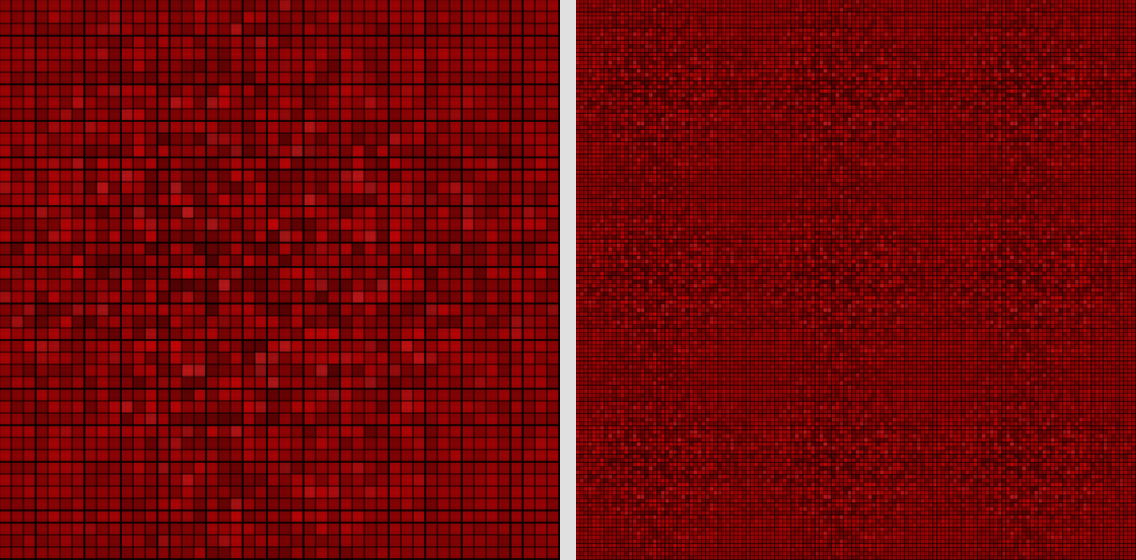
Left, the tile; right, the same tile 3 across and 3 down.
Reproduce this pattern procedurally as a WebGL 2 fragment shader.

```glsl
#version 300 es
precision highp float;
// Red mosaic of 46 by 46 square tiles parted by thin dark lines, some heavier.
// Hashed tile brightness varies most near the middle; a periodic cosine weight
// and wrapped tile indices keep the sheet seamless.

uniform vec2 u_resolution;
out vec4 fragColor;

const float TILES = 46.0;
const float TAU = 6.2831853;
const float LINE_SHIFT = 0.07;      // lines sit just before each tile edge
const vec2 BUSY_CENTRE = vec2(0.43, 0.48);

const vec3 BASE_RED = vec3(0.535, 0.012, 0.018);
const vec3 PALE_TINT = vec3(0.03, 0.075, 0.075);

// Indices of the heavy lines, shared by both axes.
const int HEAVY[16] = int[16](0, 3, 7, 10, 13, 14, 17, 20, 22, 25, 28, 32, 35, 38, 42, 43);

float hash(vec2 cell, float seed) {
    vec3 p = fract(vec3(cell.xyx + seed) * vec3(0.1031, 0.1030, 0.0973));
    p += dot(p, p.yzx + 33.33);
    return fract((p.x + p.y) * p.z);
}

float isHeavy(float index) {
    int wrapped = int(mod(index, TILES) + 0.5);
    float found = 0.0;
    for (int i = 0; i < 16; i++) {
        if (HEAVY[i] == wrapped) found = 1.0;
    }
    return found;
}

// Brightness factor of the grid line nearest to one coordinate.
float lineShade(float coord, float pixel) {
    float index = floor(coord + 0.5);
    float heavy = isHeavy(index);
    float halfWidth = mix(0.075, 0.085, heavy);
    float blur = max(0.055, 0.6 * pixel);
    float cover = 1.0 - smoothstep(halfWidth - blur, halfWidth + blur, abs(coord - index));
    return 1.0 - cover * mix(0.50, 0.84, heavy);
}

// Strength of the variation: strong in the middle, weak in the corners.
float busyness(vec2 uv) {
    vec2 wave = cos(TAU * (uv - BUSY_CENTRE));
    return smoothstep(-0.1, 1.0, 0.5 + 0.25 * (wave.x + wave.y));
}

vec3 tileColour(vec2 cell, float busy) {
    float single = hash(cell, 3.0) - 0.5;
    float run = hash(vec2(floor(cell.x * 0.5), cell.y), 71.0) - 0.5;
    float bands = hash(vec2(cell.x, 5.0), 19.0) + hash(vec2(9.0, cell.y), 43.0) - 1.0;
    float amount = mix(0.14, 0.62, busy);
    float light = 1.0 + amount * (single + 0.35 * run) + 0.11 * bands;
    float pale = step(0.84, hash(cell, 127.0)) * busy * smoothstep(-0.1, 0.4, single);
    return BASE_RED * light + PALE_TINT * pale;
}

// Faint layered sines inside each tile, with whole periods per tile.
float grain(vec2 p) {
    return 0.02 * sin(TAU * 2.0 * p.x) + 0.025 * sin(TAU * 2.0 * p.y + 1.3);
}

void main() {
    vec2 uv = gl_FragCoord.xy / u_resolution;
    uv.y = 1.0 - uv.y;              // rows count from the top
    vec2 grid = uv * TILES + LINE_SHIFT;
    vec2 cell = mod(floor(grid), TILES);
    vec2 pixel = TILES / u_resolution;

    vec3 colour = tileColour(cell, busyness((cell + 0.5) / TILES));
    colour *= 1.0 + grain(grid);
    colour *= lineShade(grid.x, pixel.x) * lineShade(grid.y, pixel.y);
    fragColor = vec4(clamp(colour, 0.0, 1.0), 1.0);
}
```
